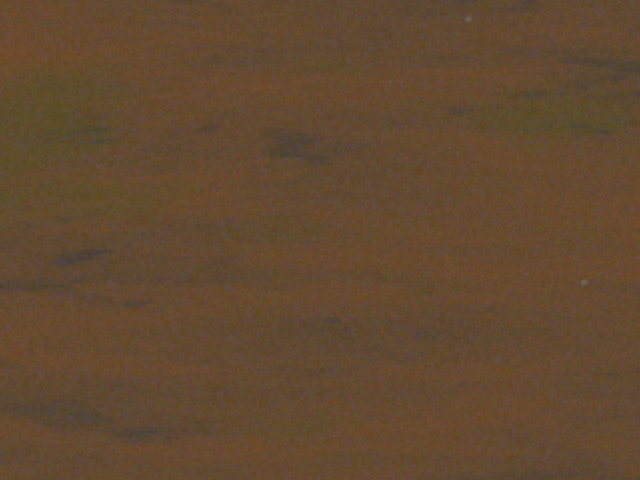
Give the GLSL for this texture, as a WebGL 2 fragment shader.

```glsl
#version 300 es
precision highp float;
// Dark brown wood with soft horizontal grain, smoky flecks and fine coloured speckle.

uniform vec2 u_resolution;
out vec4 fragColor;

const vec3 SHADOW_WOOD = vec3(0.325, 0.274, 0.212);
const vec3 WARM_WOOD   = vec3(0.432, 0.296, 0.182);
const vec3 FLECK_COLOR = vec3(0.268, 0.248, 0.232);
const vec3 MOSS_TINT   = vec3(0.345, 0.304, 0.165);
const vec3 SPECK_COLOR = vec3(0.470, 0.460, 0.450);
const vec3 SPECKLE_AMOUNT = vec3(0.075, 0.055, 0.165);

const vec2 BROAD_SCALE  = vec2(1.3, 6.5);    // large light and dark bands
const vec2 STREAK_SCALE = vec2(2.6, 27.0);   // medium streaks
const vec2 FIBRE_SCALE  = vec2(9.0, 105.0);  // thin fibres
const vec2 FLECK_SCALE  = vec2(6.5, 31.0);   // smoky dark flecks
const vec2 MOSS_SCALE   = vec2(1.9, 8.0);    // greenish patches
const float SPECKLE_SCALE = 240.0;
const float WAVE_HEIGHT = 0.11;
const float CONTRAST = 1.15;
const int SPECK_COUNT = 2;

float hash(vec2 cell, float seed) {
    uvec3 k = uvec3(ivec3(vec3(cell, seed)));
    uint h = k.x * 1597334677u ^ k.y * 3812015801u ^ k.z * 2798796415u;
    h = (h ^ (h >> 16)) * 2246822519u;
    h = (h ^ (h >> 13)) * 3266489917u;
    return float((h ^ (h >> 16)) >> 8) / 16777216.0;
}

float noise(vec2 p, float seed) {
    vec2 i = floor(p), f = fract(p);
    f = f * f * (3.0 - 2.0 * f);
    float low  = mix(hash(i, seed), hash(i + vec2(1, 0), seed), f.x);
    float high = mix(hash(i + vec2(0, 1), seed), hash(i + vec2(1, 1), seed), f.x);
    return mix(low, high, f.y);
}

float fbm(vec2 p, float seed) {
    float sum = 0.0, weight = 0.533;
    for (int i = 0; i < 4; i++) {
        sum += weight * noise(p, seed + float(i));
        p = p * 2.03 + vec2(17.3, 9.1);
        weight *= 0.5;
    }
    return sum;
}

// Bends the grain into shallow waves.
vec2 bendGrain(vec2 p) {
    float wave = fbm(p * vec2(1.4, 2.6), 1.0) - 0.5;
    float ripple = noise(p * vec2(7.0, 11.0), 7.0) - 0.5;
    return p + vec2(0.0, WAVE_HEIGHT * wave + 0.012 * ripple);
}

vec3 woodColor(vec2 p) {
    vec2 g = bendGrain(p);

    // Tone from broad bands down to thin fibres
    float broad  = fbm(g * BROAD_SCALE, 11.0) - 0.5;
    float streak = fbm(g * STREAK_SCALE, 21.0) - 0.5;
    float fibre  = noise(g * FIBRE_SCALE, 31.0) - 0.5;
    float fibreMask = smoothstep(0.3, 0.7, noise(p * vec2(3.0, 8.0), 35.0));
    float tone = 0.57 + CONTRAST * (0.95 * broad + 0.5 * streak)
               + 0.28 * fibre * fibreMask;
    vec3 color = mix(SHADOW_WOOD, WARM_WOOD, clamp(tone, 0.0, 1.0));

    // Greenish patches
    float moss = smoothstep(0.56, 0.80, fbm(g * MOSS_SCALE, 41.0));
    color = mix(color, MOSS_TINT, 0.65 * moss);

    // Smoky flecks gather in the darker bands
    float fleck = smoothstep(0.56, 0.82, fbm(g * FLECK_SCALE, 51.0));
    float gather = smoothstep(0.12, -0.12, broad);
    return mix(color, FLECK_COLOR, 0.75 * fleck * gather);
}

// Tiny pale pinholes
float paleSpecks(vec2 p, float aspect) {
    float cover = 0.0;
    for (int i = 0; i < SPECK_COUNT; i++) {
        vec2 id = vec2(float(i), 3.0);
        vec2 center = vec2(hash(id, 61.0) * aspect, hash(id, 62.0));
        float d = length((p - center) * vec2(0.8, 1.0));
        cover += smoothstep(0.009, 0.001, d);
    }
    return min(cover, 1.0);
}

// Independent fine noise in each colour channel
vec3 speckle(vec2 p) {
    vec3 n;
    for (int c = 0; c < 3; c++) {
        float seed = 71.0 + float(c) * 5.0;
        float fine = noise(p * SPECKLE_SCALE, seed);
        float coarse = noise(p * SPECKLE_SCALE * 0.47 + 5.3, seed + 1.0);
        n[c] = 0.7 * fine + 0.3 * coarse - 0.5;
    }
    return n * SPECKLE_AMOUNT;
}

void main() {
    vec2 p = gl_FragCoord.xy / u_resolution.y;
    vec3 color = woodColor(p);
    color = mix(color, SPECK_COLOR, 0.6 * paleSpecks(p, u_resolution.x / u_resolution.y));
    fragColor = vec4(color + speckle(p), 1.0);
}
```
